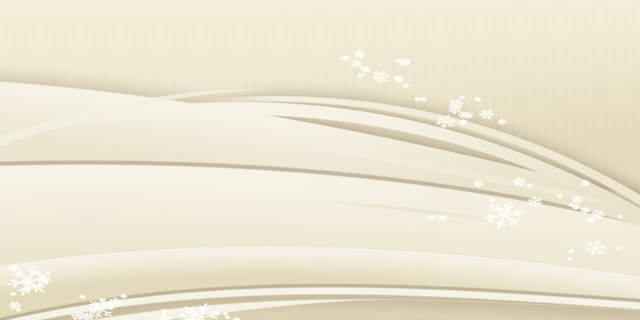
This background is drawn by a Shadertoy shader. Its source:

```glsl
#define IVORY vec3(0.965, 0.948, 0.900)
#define CREAM vec3(0.925, 0.902, 0.815)
#define SAND vec3(0.890, 0.853, 0.735)
#define SHADE vec3(0.700, 0.640, 0.540)
#define SNOW vec3(1.0, 0.998, 0.985)
#define STRIPE_COUNT 32.0
#define STRIPE_DEPTH 0.006
#define FLAKES_PER_CLUSTER 11
#define FLAKE_SQUASH 0.68
#define PIXEL (1.0 / iResolution.y)

vec2 hash22(vec2 p) {
    vec3 q = fract(p.xyx * vec3(0.1031, 0.1030, 0.0973));
    q += dot(q, q.yzx + 33.33);
    return fract((q.xx + q.yz) * q.zy);
}

// Cubic through four heights, evenly spaced from x = 0 to x = 2
float curve(float x, vec4 h) {
    float t = x * 1.5;
    vec3 d1 = h.yzw - h.xyz;
    vec2 d2 = d1.yz - d1.xy;
    return h.x + t * (d1.x + (t - 1.0) * (d2.x / 2.0 + (t - 2.0) * (d2.y - d2.x) / 6.0));
}

float cover(float d) {
    return smoothstep(-PIXEL, PIXEL, d);
}

// Fills everything below an edge
vec3 panel(vec3 base, float y, float edge, vec3 fill) {
    return mix(base, fill, cover(edge - y));
}

// Soft shadow cast upward from an edge
vec3 castShadow(vec3 base, float y, float edge, float reach, float strength) {
    float fade = 1.0 - clamp((y - edge) / reach, 0.0, 1.0);
    return mix(base, SHADE, strength * fade * fade * cover(y - edge));
}

vec3 ribbon(vec3 base, float y, float top, float bottom, vec3 fill, float alpha) {
    return mix(base, fill, alpha * cover(top - y) * cover(y - bottom));
}

float segment(vec2 p, vec2 a, vec2 b) {
    vec2 ab = b - a;
    return length(p - a - ab * clamp(dot(p - a, ab) / dot(ab, ab), 0.0, 1.0));
}

// Six folded arms, each with a pair of barbs
float snowflake(vec2 p, float radius, float turn) {
    p.y /= FLAKE_SQUASH;
    float sector = 1.0471976;
    float angle = abs(mod(atan(p.y, p.x) + turn, sector) - sector * 0.5);
    vec2 q = length(p) * vec2(cos(angle), sin(angle)) / radius;
    float d = segment(q, vec2(0), vec2(1, 0));
    d = min(d, segment(q, vec2(0.5, 0), vec2(0.76, 0.22)));
    float width = max(0.055 * radius, 0.0024);
    float arms = 1.0 - smoothstep(-PIXEL, PIXEL, d * radius - width);
    float glow = 0.3 * exp(-5.0 * dot(q, q));
    return max(arms, glow);
}

// One lead flake and small ones scattered over a box
float cluster(vec2 p, vec2 lead, float radius, vec2 center, vec2 extent) {
    float snow = snowflake(p - lead, radius, 0.3);
    for (int i = 0; i < FLAKES_PER_CLUSTER; i++) {
        vec2 spot = hash22(vec2(float(i) * 7.3 + 1.0, lead.x * 91.0));
        vec2 kind = hash22(spot * 157.0 + 3.0);
        float size = mix(0.006, 0.022, kind.x * kind.x);
        snow = max(snow, snowflake(p - center - extent * (2.0 * spot - 1.0), size, kind.y));
    }
    return snow;
}

void mainImage(out vec4 fragColor, in vec2 fragCoord) {
    vec2 p = fragCoord / iResolution.xy * vec2(2, 1);
    float x = p.x, y = p.y;
    float right = smoothstep(0.8, 2.0, x);

    // Striped backdrop
    float dusk = smoothstep(1.1, 0.45, y) * (0.6 + 0.4 * right);
    vec3 color = mix(vec3(0.962, 0.940, 0.862), SAND, dusk);
    color += STRIPE_DEPTH * cos(6.2831853 * STRIPE_COUNT * x);

    // Upper sheet
    float sheet = curve(x, vec4(0.745, 0.667, 0.542, 0.380));
    color = castShadow(color, y, sheet, 0.075, 0.45 + 0.3 * smoothstep(0.5, 1.0, x));
    vec3 sheetFill = mix(IVORY, CREAM, smoothstep(0.0, 0.2, sheet - y + 0.15 * right));
    color = panel(color, y, sheet, mix(sheetFill, SAND, 0.35 * right));
    float streak = curve(x, vec4(0.62, 0.598, 0.492, 0.36));
    float streakFade = smoothstep(0.5, 1.1, x);
    color = ribbon(color, y, streak, streak - 0.022, IVORY, 0.35 * streakFade);

    // Middle sheet with a dark rim
    float middle = curve(x, vec4(0.482, 0.477, 0.419, 0.297));
    float rim = 0.013 * smoothstep(2.0, 1.7, x);
    color = panel(color, y, middle + rim, mix(SHADE, CREAM, 0.3));
    vec3 middleFill = mix(IVORY, CREAM, smoothstep(0.03, 0.3, middle - y));
    color = panel(color, y, middle, mix(middleFill, CREAM, 0.45 * right));
    float crease = curve(x, vec4(0.40, 0.395, 0.345, 0.24));
    float creaseFade = smoothstep(0.8, 1.3, x) * smoothstep(1.67, 1.3, x);
    color = ribbon(color, y, crease, crease - 0.012, SAND, 0.4 * creaseFade);

    // Lower sheet
    float lower = curve(x, vec4(0.169, 0.227, 0.211, 0.135));
    vec3 lowerFill = mix(IVORY, mix(SAND, CREAM, 0.5 * right), smoothstep(0.0, 0.11, lower - y));
    color = panel(color, y, lower, lowerFill);

    // Bottom bands over a tan floor
    float band = curve(x, vec4(-0.005, 0.091, 0.096, 0.055));
    color = panel(color, y, band + 0.011, mix(SHADE, SAND, 0.3));
    color = panel(color, y, band, IVORY);
    color = panel(color, y, band - 0.022, mix(SHADE, SAND, 0.45 + 0.4 * smoothstep(0.02, 0.09, band - y)));
    float tail = curve(x, vec4(-0.062, 0.047, 0.062, 0.03));
    color = ribbon(color, y, tail, tail - 0.032 * smoothstep(1.28, 0.5, x), IVORY, 1.0);

    // Crossing ribbons along the crest
    float outer = curve(x, vec4(0.583, 0.693, 0.651, 0.391));
    float outerLow = curve(x, vec4(0.57, 0.677, 0.630, 0.359));
    float outerFade = smoothstep(0.62, 0.9, x);
    float crest = curve(x, vec4(0.583, 0.680, 0.612, 0.349));
    float crestLow = curve(x, vec4(0.568, 0.641, 0.573, 0.307));
    color = castShadow(color, y, crest, 0.035, 0.75 * outerFade);
    color = castShadow(color, y, outer, 0.065, 0.5 * outerFade);
    color = ribbon(color, y, outer, outerLow, mix(IVORY, CREAM, 0.3 + 0.6 * right), outerFade);
    color = ribbon(color, y, crest, crestLow, mix(IVORY, SAND, 0.65 * right * right), 0.3 + 0.7 * smoothstep(0.1, 0.7, x));
    float wisp = curve(x, vec4(0.570, 0.716, 0.674, 0.479));
    float wispWidth = 0.028 * smoothstep(0.92, 0.2, x);
    color = ribbon(color, y, wisp, wisp - wispWidth, mix(IVORY, CREAM, 0.15), 0.85 * smoothstep(0.92, 0.75, x));

    // Snow
    float snow = cluster(p, vec2(1.19, 0.76), 0.026, vec2(1.24, 0.79), vec2(0.17, 0.06));
    snow = max(snow, cluster(p, vec2(1.393, 0.62), 0.030, vec2(1.44, 0.655), vec2(0.17, 0.055)));
    snow = max(snow, cluster(p, vec2(1.576, 0.328), 0.062, vec2(1.54, 0.37), vec2(0.25, 0.065)));
    snow = max(snow, cluster(p, vec2(1.86, 0.225), 0.034, vec2(1.88, 0.30), vec2(0.12, 0.14)));
    snow = max(snow, cluster(p, vec2(0.09, 0.122), 0.066, vec2(0.09, 0.10), vec2(0.07, 0.07)));
    snow = max(snow, cluster(p, vec2(0.315, 0.036), 0.046, vec2(0.31, 0.04), vec2(0.08, 0.04)));
    snow = max(snow, cluster(p, vec2(0.625, 0.008), 0.064, vec2(0.68, 0.018), vec2(0.17, 0.02)));
    fragColor = vec4(mix(color, SNOW, snow), 1.0);
}
```
